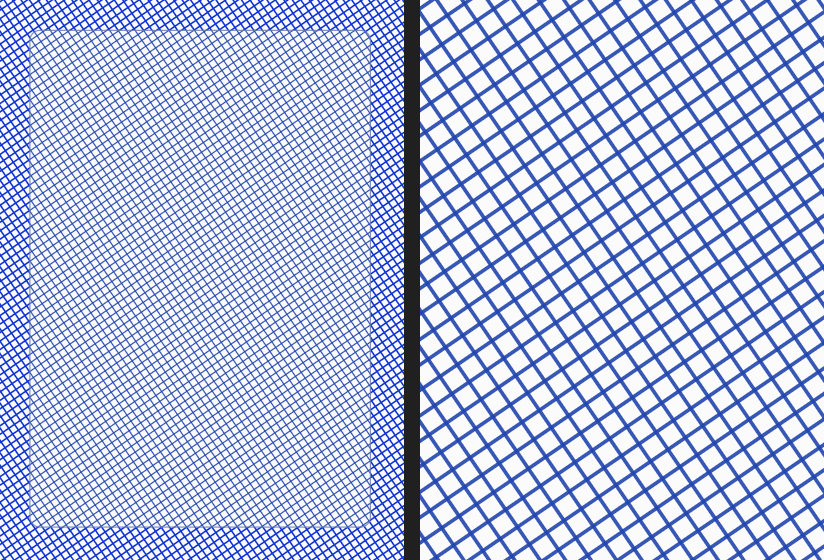
Left: the whole. Right: its middle third, enlarged.
Give the GLSL for this pattern, as a Shadertoy shader.

```glsl
// Lengths are fractions of the canvas height
const float MESH_ANGLE = 0.6;
const float MESH_SPACING = 0.0125;
const vec2 MESH_PHASE = vec2(0.25, 0.4);
const float BORDER_LINE_WIDTH = 0.0028;
const float PANEL_LINE_WIDTH = 0.0022;
const vec2 PANEL_CENTER = vec2(-0.0033, 0.0023);
const vec2 PANEL_HALF_SIZE = vec2(0.304, 0.4435);
const float PANEL_RADIUS = 0.018;
const float OUTLINE_WIDTH = 0.0021;
const float PANEL_INK_OPACITY = 0.9;
const float OUTLINE_OPACITY = 0.85;

const vec3 PAPER = vec3(0.985, 0.985, 0.99);
const vec3 BORDER_INK = vec3(0.06, 0.20, 0.82);
const vec3 PANEL_INK = vec3(0.13, 0.27, 0.68);
const vec3 OUTLINE_INK = vec3(0.40, 0.48, 0.70);

float roundedBox(vec2 p, vec2 halfSize, float radius) {
    vec2 q = abs(p) - halfSize + radius;
    return length(max(q, 0.0)) + min(max(q.x, q.y), 0.0) - radius;
}

// Antialiased coverage of a region whose signed distance is negative inside
float coverage(float dist, float pixel) {
    return clamp(0.5 - dist / pixel, 0.0, 1.0);
}

// Two perpendicular line families, composited so crossings are denser
vec3 mesh(vec2 p, float width, vec3 ink, float opacity, float pixel) {
    float c = cos(MESH_ANGLE);
    float s = sin(MESH_ANGLE);
    vec2 across = vec2(c * p.x + s * p.y, c * p.y - s * p.x);
    vec2 cell = across / MESH_SPACING + MESH_PHASE;
    vec2 dist = abs(fract(cell) - 0.5) * MESH_SPACING - 0.5 * width;
    vec3 color = mix(PAPER, ink, opacity * coverage(dist.x, pixel));
    return mix(color, ink, opacity * coverage(dist.y, pixel));
}

void mainImage(out vec4 fragColor, in vec2 fragCoord) {
    float pixel = 1.0 / iResolution.y;
    vec2 p = (fragCoord - 0.5 * iResolution.xy) * pixel;

    // Heavy mesh in the border, fine mesh inside the panel
    vec3 border = mesh(p, BORDER_LINE_WIDTH, BORDER_INK, 1.0, pixel);
    vec3 panel = mesh(p, PANEL_LINE_WIDTH, PANEL_INK, PANEL_INK_OPACITY, pixel);
    float panelDist = roundedBox(p - PANEL_CENTER, PANEL_HALF_SIZE, PANEL_RADIUS);
    vec3 color = mix(border, panel, coverage(panelDist, pixel));

    // Thin rounded outline
    float outline = coverage(abs(panelDist) - 0.5 * OUTLINE_WIDTH, pixel);
    color = mix(color, OUTLINE_INK, OUTLINE_OPACITY * outline);

    fragColor = vec4(color, 1.0);
}
```
